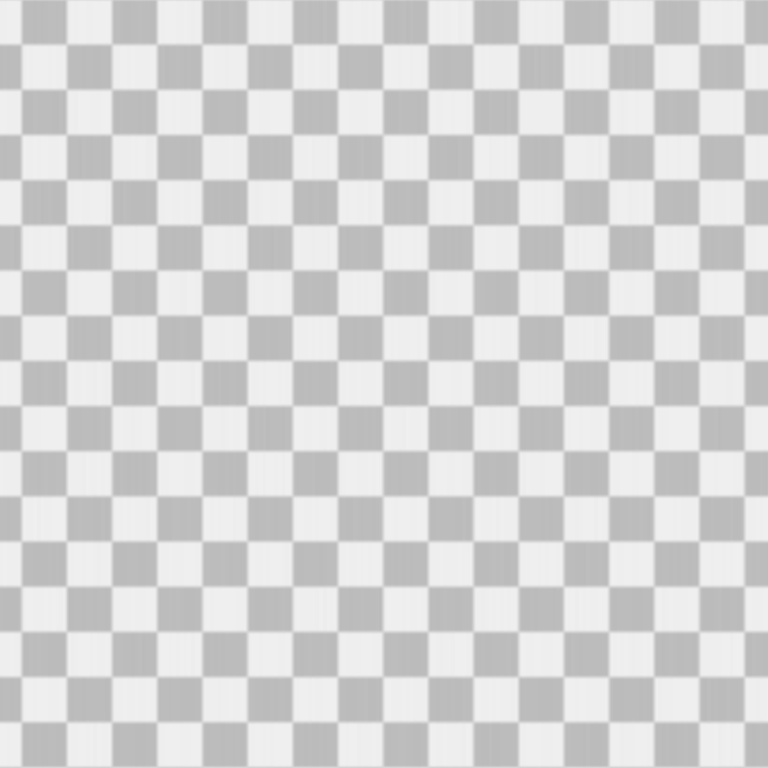
Write a WebGL 2 fragment shader that draws this pattern.

```glsl
#version 300 es
precision highp float;
// Soft-edged two-tone grey checkerboard, 17 by 17 cells, with very faint grain.

uniform vec2 u_resolution;
out vec4 fragColor;

const float CELLS = 17.0;               // cells across and down
const vec2 GRID_SHIFT = vec2(0.482, 0.012); // grid start, in cells
const float EDGE_SOFTNESS = 0.065;      // half width of an edge, in cells
const vec3 LIGHT_GREY = vec3(0.935);
const vec3 DARK_GREY = vec3(0.736);

float hash(vec2 p) {
    return fract(sin(dot(p, vec2(127.1, 311.7))) * 43758.5453);
}

// Smooth square wave of period 2: +1 on even cells, -1 on odd cells
float squareWave(float x, float softness) {
    float edgeDistance = 0.5 - abs(mod(x + 0.5, 2.0) - 1.0);
    return 2.0 * smoothstep(-softness, softness, edgeDistance) - 1.0;
}

// 1 on dark cells, 0 on light cells, blended along the edges
float checker(vec2 p, float softness) {
    return 0.5 + 0.5 * squareWave(p.x, softness) * squareWave(p.y, softness);
}

// Faint vertical streaks that differ from cell to cell
float streaks(vec2 p, float perCell, float strength) {
    vec2 strip = vec2(floor(p.x * perCell), floor(p.y));
    return (hash(strip) - 0.5) * strength;
}

void main() {
    vec2 uv = gl_FragCoord.xy / u_resolution;
    vec2 p = uv * CELLS - GRID_SHIFT;

    // Keep edges at least a pixel wide on small canvases
    float pixel = CELLS / min(u_resolution.x, u_resolution.y);
    float softness = max(EDGE_SOFTNESS, pixel);

    vec3 color = mix(LIGHT_GREY, DARK_GREY, checker(p, softness));
    color += streaks(p, 12.0, 0.008);
    fragColor = vec4(color, 1.0);
}
```
